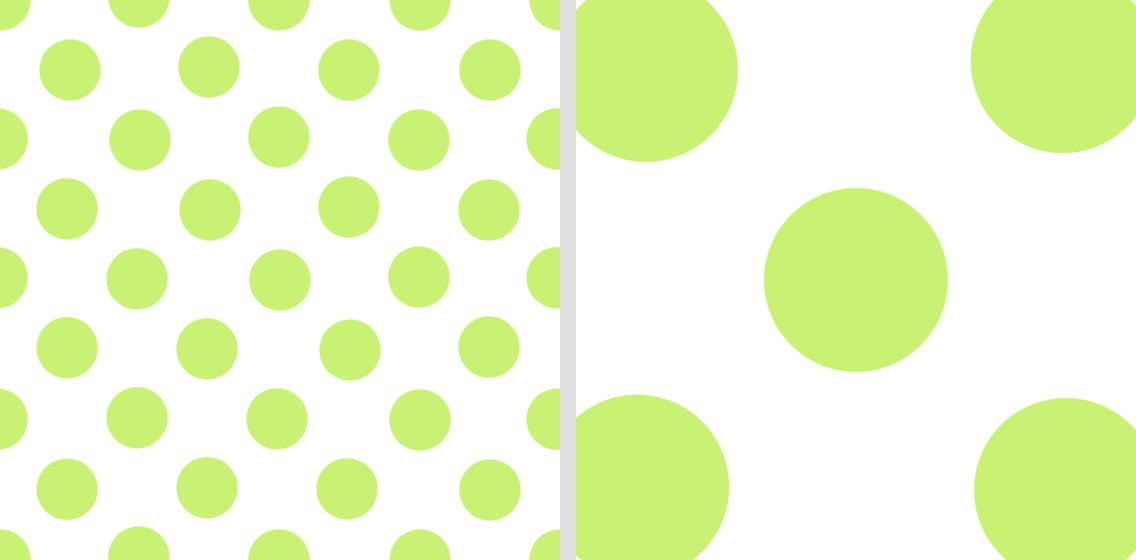
Left: the whole. Right: its middle third, enlarged.
This pattern is drawn by a Shadertoy shader. Its source:

```glsl
// Staggered lime polka dots on white, each diagonal drifting slightly off the grid.

const float REPEATS = 4.0;      // cells across and down
const float DOT_RADIUS = 0.219; // in cells
const vec3 WHITE = vec3(1.0);
const vec3 LIME = vec3(0.79, 0.95, 0.46);

// Small offset in cells, shared by all dots on one diagonal (-3 to 3).
vec2 diagonalDrift(int diagonal) {
    const vec2 drift[7] = vec2[7](
        vec2(-0.021, -0.005), vec2(-0.021, -0.016), vec2(-0.021, -0.008),
        vec2(0.0),
        vec2(-0.008, -0.021), vec2(-0.008, 0.0), vec2(0.0));
    return drift[diagonal + 3];
}

// Signed distance to the nearest dot of a square lattice moved by shift.
float dotLattice(vec2 p, float shift, float radius, float repeats) {
    vec2 cell = floor(p - shift + 0.5);
    vec2 id = mod(cell, repeats); // wraps, so opposite edges agree
    vec2 center = cell + shift + diagonalDrift(int(id.x - id.y));
    return length(p - center) - radius;
}

// Antialiased coverage of a shape from its signed distance.
float coverage(float dist, float pixel) {
    return clamp(0.5 - dist / pixel, 0.0, 1.0);
}

void mainImage(out vec4 fragColor, in vec2 fragCoord) {
    // Cell coordinates, measured down from the top left
    vec2 uv = fragCoord / iResolution.xy;
    vec2 p = vec2(uv.x, 1.0 - uv.y) * REPEATS;
    float pixel = REPEATS / min(iResolution.x, iResolution.y);

    // Two lattices, half a cell apart, make the stagger
    float dist = min(dotLattice(p, 0.0, DOT_RADIUS, REPEATS),
                     dotLattice(p, 0.5, DOT_RADIUS, REPEATS));

    fragColor = vec4(mix(WHITE, LIME, coverage(dist, 1.3 * pixel)), 1.0);
}
```
